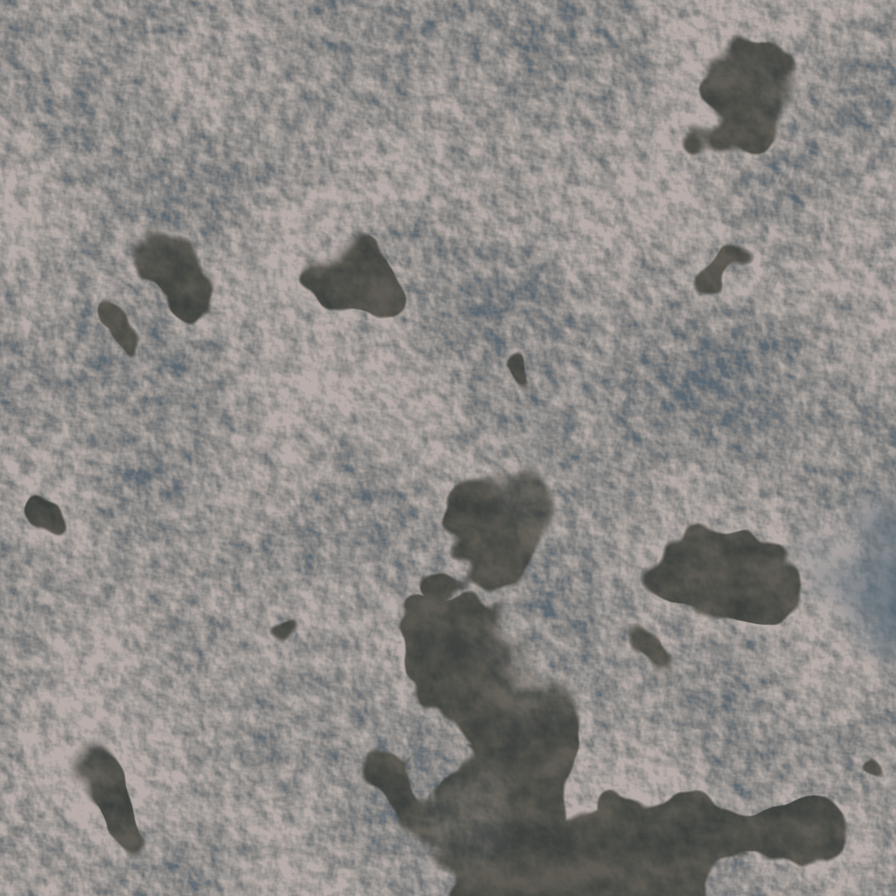
A WebGL 1 fragment shader for this texture:

```glsl
precision highp float;
// Weathered plaster wall: pinkish grey grain with blue-grey pits, and dark
// olive patches where the surface has flaked away. Grain and clouds are layered
// gradient noise; patches are noise-warped ellipses and capsules.
uniform vec2 u_resolution;

const float TAU = 6.28318;

vec2 hash2(vec2 p) {
  vec3 q = fract(vec3(p.xyx) * vec3(0.1031, 0.1030, 0.0973));
  q += dot(q, q.yzx + 33.33);
  return fract((q.xx + q.yz) * q.zy);
}

float cornerSlope(vec2 cell, vec2 offset) {
  float angle = TAU * hash2(cell).x;
  return dot(vec2(cos(angle), sin(angle)), offset);
}

float gradientNoise(vec2 p) {
  vec2 i = floor(p);
  vec2 f = p - i;
  vec2 u = f * f * f * (f * (f * 6.0 - 15.0) + 10.0);
  vec2 e = vec2(1.0, 0.0);
  float low = mix(cornerSlope(i, f), cornerSlope(i + e, f - e), u.x);
  float high = mix(cornerSlope(i + e.yx, f - e.yx), cornerSlope(i + 1.0, f - 1.0), u.x);
  return mix(low, high, u.y);
}

float fbm(vec2 p) {
  float sum = 0.0;
  float amplitude = 0.5;
  for (int octave = 0; octave < 3; octave++) {
    sum += amplitude * gradientNoise(p);
    p = mat2(1.6, 1.2, -1.2, 1.6) * p + 19.7;
    amplitude *= 0.5;
  }
  return sum;
}

float capsule(vec2 p, vec2 a, vec2 b, float radius) {
  vec2 ab = b - a;
  float t = clamp(dot(p - a, ab) / dot(ab, ab), 0.0, 1.0);
  return length(p - a - ab * t) - radius;
}

// Distance to ellipses scattered over a jittered grid; share = filled cells.
float scatteredPatches(vec2 p, float cells, float share, float phase, float radius) {
  vec2 home = floor(p * cells);
  float nearest = 1.0;
  for (int y = -1; y <= 1; y++) {
    for (int x = -1; x <= 1; x++) {
      vec2 cell = home + vec2(float(x), float(y));
      float pick = fract(dot(cell, vec2(0.7549, 0.5698)) + phase);
      vec2 rnd = hash2(cell + cells * 7.0);
      vec2 shape = hash2(cell + cells * 13.0);
      vec2 q = p - (cell + 0.2 + 0.6 * rnd) / cells;
      float c = cos(TAU * shape.x);
      float s = sin(TAU * shape.x);
      q = mat2(c, -s, s, c) * q * vec2(0.85, 1.25);
      float d = length(q) - radius * mix(0.7, 1.2, shape.y);
      nearest = min(nearest, pick < share ? d : 1.0);
    }
  }
  return nearest;
}

// The large bent bare area along the bottom, with one island of plaster.
float bareArea(vec2 p) {
  float d = capsule(p, vec2(0.50, 0.29), vec2(0.58, 0.18), 0.058);
  d = min(d, capsule(p, vec2(0.58, 0.18), vec2(0.53, 0.04), 0.060));
  d = min(d, capsule(p, vec2(0.55, 0.02), vec2(0.74, 0.03), 0.070));
  d = min(d, capsule(p, vec2(0.70, 0.075), vec2(0.90, 0.07), 0.036));
  d = min(d, capsule(p, vec2(0.42, 0.15), vec2(0.52, 0.06), 0.030));
  return max(d, 0.028 - length((p - vec2(0.49, 0.15)) * vec2(0.8, 1.2)));
}

float ramp(float a, float b, float x) {
  return clamp((x - a) / (b - a), 0.0, 1.0);
}

vec3 plasterColor(float tone) {
  vec3 color = vec3(0.36, 0.41, 0.45);
  color = mix(color, vec3(0.50, 0.50, 0.50), ramp(-2.0, -0.8, tone));
  color = mix(color, vec3(0.58, 0.57, 0.56), ramp(-0.8, 0.0, tone));
  return mix(color, vec3(0.72, 0.68, 0.665), ramp(0.0, 1.45, tone));
}

void main() {
  vec2 p = gl_FragCoord.xy / min(u_resolution.x, u_resolution.y);
  vec2 warped = p + 0.10 * vec2(fbm(p * 9.0 + 3.1), fbm(p * 9.0 + 47.3));

  // Patch outline
  float d = bareArea(warped);
  d = min(d, scatteredPatches(warped, 4.0, 0.33, 0.17, 0.058));
  d = min(d, scatteredPatches(warped, 9.0, 0.13, 0.40, 0.017));

  // Plaster: broad clouds, speckle, and relief lit from the upper right
  float clouds = fbm(p * 4.5 + 8.0);
  float speckle = fbm(p * 48.0);
  vec2 lightStep = vec2(0.0028, 0.0022);
  float relief = fbm(p * 75.0 + 31.0) - fbm((p + lightStep) * 75.0 + 31.0);
  float rim = 1.0 - smoothstep(0.0, 0.04, d);
  float tone = 3.6 * clouds + 3.6 * speckle + 3.4 * relief + 0.4 * rim;
  vec3 plaster = plasterColor(tone);
  float stain = 1.0 - smoothstep(0.02, 0.14, length(warped - vec2(1.02, 0.35)));
  plaster = mix(plaster, vec3(0.34, 0.41, 0.46), 0.75 * stain);

  // Bare ground: dark olive with faint horizontal streaks
  float streaks = fbm(p * vec2(13.0, 24.0) + 60.0);
  float groundTone = clamp(0.5 + 1.5 * streaks + 0.9 * speckle + 0.5 * relief, 0.0, 1.0);
  vec3 ground = mix(vec3(0.245, 0.26, 0.25), vec3(0.37, 0.36, 0.33), groundTone);

  // Mostly crisp edges, blurred and thinned in places
  float wear = smoothstep(0.1, 0.45, gradientNoise(p * 6.0 + 11.0));
  float softness = mix(0.003, 0.018, wear);
  float bare = (1.0 - smoothstep(-softness, softness, d)) * mix(1.0, 0.8, wear);
  gl_FragColor = vec4(mix(plaster, ground, bare), 1.0);
}
```
